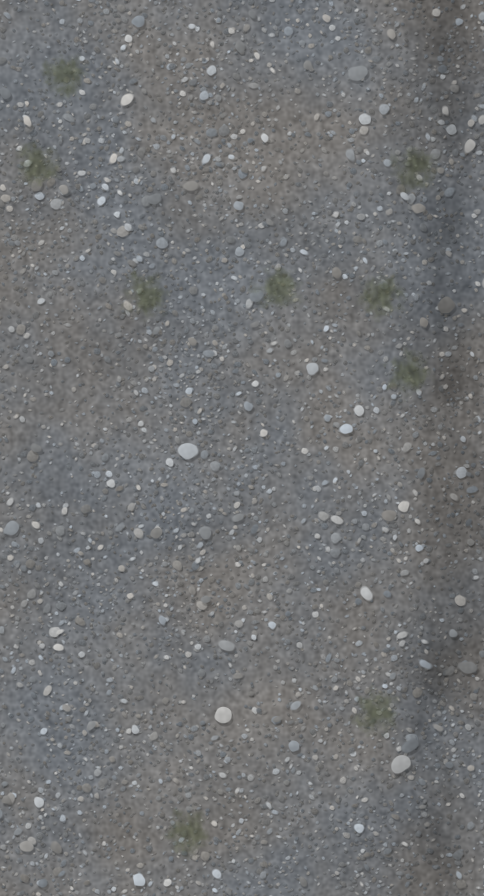
Give the GLSL for this texture, as a Shadertoy shader.

```glsl
const vec3 SOIL_WARM = vec3(0.468, 0.458, 0.448);
const vec3 SOIL_COOL = vec3(0.430, 0.447, 0.468);
const vec3 STONE_WARM = vec3(1.02, 1.00, 0.97);
const vec3 STONE_COOL = vec3(0.95, 1.00, 1.05);
const vec3 MOSS = vec3(0.36, 0.38, 0.29);

vec3 hash3(vec2 p) {
    vec3 q = fract(p.xyx * vec3(0.1031, 0.1030, 0.0973));
    q += dot(q, q.yxz + 33.33);
    return fract((q.xxy + q.yzz) * q.zyx);
}

float cornerSlope(vec2 corner, vec2 offset) {
    return dot(hash3(corner + 211.0).xy * 2.0 - 1.0, offset);
}

float gradientNoise(vec2 p) {
    vec2 c = floor(p), f = fract(p);
    vec2 u = f * f * f * (f * (f * 6.0 - 15.0) + 10.0);
    vec2 e = vec2(1.0, 0.0);
    float low = mix(cornerSlope(c, f), cornerSlope(c + e.xy, f - e.xy), u.x);
    float high = mix(cornerSlope(c + e.yx, f - e.yx), cornerSlope(c + e.xx, f - e.xx), u.x);
    return mix(low, high, u.y);
}

float fbm(vec2 p) {
    float sum = 0.0, amplitude = 1.0;
    for (int i = 0; i < 4; i++) {
        sum += amplitude * gradientNoise(p);
        p = mat2(1.6, 1.2, -1.2, 1.6) * p + 17.3;
        amplitude *= 0.55;
    }
    return sum;
}

mat2 rotation(float angle) {
    float c = cos(angle), s = sin(angle);
    return mat2(c, s, -s, c);
}

// Distance to a lumpy ellipse, in cell units
float pebbleDistance(vec2 q, float radius, float aspect, float seed) {
    float lump = 0.35 * gradientNoise(q / radius * 0.9 + seed * 90.0);
    return (length(q / vec2(1.0, aspect)) - radius * (1.0 + lump)) * aspect;
}

// Lays one size class of stones, with contact shadows, over the ground
vec3 scatterPebbles(vec3 ground, vec2 p, float scale, float density, vec2 tones, float seed) {
    vec2 g = p * scale;
    vec2 cell = floor(g);
    float soft = scale * max(0.0011, 0.6 / iResolution.y);
    vec3 color = ground;
    for (int j = -1; j <= 1; j++)
    for (int i = -1; i <= 1; i++) {
        vec2 id = cell + vec2(i, j);
        vec3 place = hash3(id + seed);
        vec3 form = hash3(id + seed + 57.0);
        vec3 look = hash3(id + seed + 131.0);
        float cluster = 1.0 + 1.3 * fbm(id / scale * 7.0 + 40.0);
        if (place.z > density * cluster) continue;

        vec2 d = g - id - place.xy;
        mat2 turn = rotation((form.y - 0.5) * 2.4);
        float radius = mix(0.19, 0.42, form.x * form.x);
        float aspect = mix(0.55, 0.95, form.z);
        float edge = pebbleDistance(turn * d, radius, aspect, look.z);
        vec2 shadowShift = vec2(-0.07, 0.13);
        float shadow = pebbleDistance(turn * (d + shadowShift), radius, aspect, look.z);

        float tone = mix(tones.x, tones.y, look.x * look.x);
        tone += 0.05 * dot(d, vec2(-0.5, 0.85)) / radius;
        tone += 0.05 * gradientNoise(g * 5.0);
        vec3 stone = tone * mix(STONE_WARM, STONE_COOL, look.y);
        color *= 1.0 - 0.20 * smoothstep(soft, -soft, shadow);
        color = mix(color, stone, smoothstep(soft, -soft, edge));
    }
    return color;
}

// Soft, ragged plant patches, at most one per cell
float tuftMask(vec2 p, float scale) {
    vec2 g = p * scale;
    vec2 id = floor(g);
    vec3 rnd = hash3(id + 19.0);
    vec2 d = fract(g) - mix(vec2(0.3), vec2(0.7), rnd.xy);
    float ragged = length(d) + 0.13 * fbm(p * 70.0);
    return step(rnd.z, 0.32) * smoothstep(0.24, 0.04, ragged);
}

// Wandering dark strip near the right side
float dampStrip(vec2 p) {
    float centre = 0.485 + 0.06 * gradientNoise(vec2(p.y * 3.0, 4.5));
    float strip = exp(-pow((p.x - centre) / 0.042, 2.0));
    return strip * clamp(0.65 + 0.9 * fbm(p * vec2(14.0, 9.0)), 0.0, 1.0);
}

void mainImage(out vec4 fragColor, in vec2 fragCoord) {
    vec2 p = fragCoord / iResolution.y;

    // Packed soil with broad tints and fine grit
    float tint = smoothstep(-0.45, 0.45, fbm(p * 5.0 + 8.0));
    vec3 color = mix(SOIL_WARM, SOIL_COOL, tint);
    color += 0.05 * fbm(p * 9.0) + 0.09 * gradientNoise(p * 95.0);
    color += 0.10 * gradientNoise(p * 190.0 + 31.0);

    // Stones from grit to cobble
    color = scatterPebbles(color, p, 175.0, 0.50, vec2(0.40, 0.66), 3.0);
    color = scatterPebbles(color, p, 105.0, 0.38, vec2(0.42, 0.72), 71.0);
    color = scatterPebbles(color, p, 62.0, 0.20, vec2(0.45, 0.76), 149.0);
    color = scatterPebbles(color, p, 37.0, 0.09, vec2(0.48, 0.76), 233.0);

    // Growth and damp ground
    float blades = 0.9 + 0.5 * gradientNoise(p * vec2(170.0, 100.0));
    color = mix(color, MOSS * blades, 0.62 * tuftMask(p, 8.0));
    color *= 1.0 - 0.27 * dampStrip(p);

    fragColor = vec4(clamp(color, 0.0, 1.0), 1.0);
}
```
